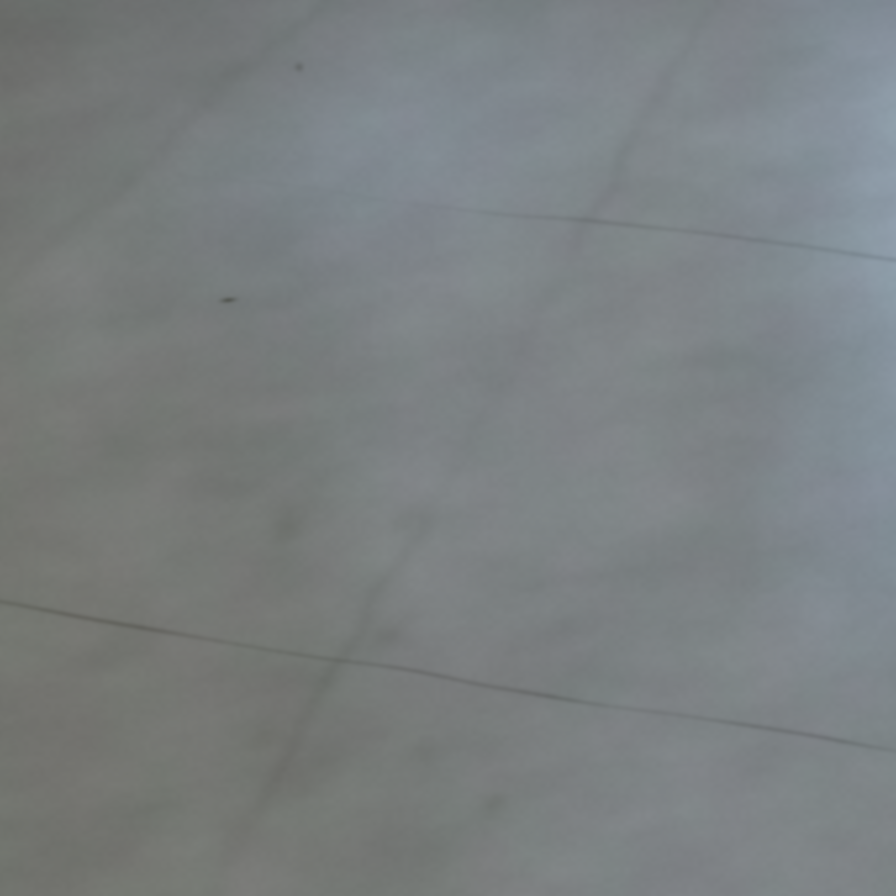
A Shadertoy shader for this texture:

```glsl
#define WARM_GREY vec3(0.455, 0.461, 0.440)
#define MID_GREY vec3(0.493, 0.514, 0.523)
#define COOL_BLUE vec3(0.503, 0.546, 0.588)
#define GLARE vec3(0.070, 0.095, 0.110)
#define JOINT_WIDTH 0.0032
#define JOINT_DEPTH 0.062
#define SEAM_WIDTH 0.011
#define SEAM_DEPTH 0.020
#define MOTTLE 0.105
#define BRUSH 0.060
#define GRAIN 0.018
#define STAIN_COUNT 9

float hash(vec2 p) {
    return fract(sin(dot(p, vec2(127.1, 311.7))) * 43758.5453);
}

float noise(vec2 p) {
    vec2 cell = floor(p), f = fract(p);
    f = f * f * (3.0 - 2.0 * f);
    return mix(mix(hash(cell), hash(cell + vec2(1, 0)), f.x),
               mix(hash(cell + vec2(0, 1)), hash(cell + vec2(1, 1)), f.x), f.y);
}

float fbm(vec2 p) {
    float sum = 0.0, amp = 0.5;
    for (int i = 0; i < 5; i++) {
        sum += amp * noise(p);
        p = mat2(1.6, 1.2, -1.2, 1.6) * p + 7.3;
        amp *= 0.5;
    }
    return sum;
}

vec2 rotate(vec2 p, float angle) {
    float c = cos(angle), s = sin(angle);
    return vec2(c * p.x + s * p.y, c * p.y - s * p.x);
}

float segmentDistance(vec2 p, vec2 a, vec2 b) {
    vec2 ab = b - a;
    return length(p - a - ab * clamp(dot(p - a, ab) / dot(ab, ab), 0.0, 1.0));
}

float softLine(vec2 p, vec2 a, vec2 b, float width) {
    float d = segmentDistance(p, a, b) / width;
    return exp(-d * d);
}

float softSpot(vec2 p, vec2 centre, vec2 radius, float angle) {
    vec2 q = rotate(p - centre, angle) / radius;
    return exp(-dot(q, q));
}

// Broad light: warm at lower left, cool at upper right
vec3 floorColour(vec2 p, float cloud) {
    float light = 0.9 * p.x + 0.35 * p.y + 0.35 * cloud;
    vec3 col = mix(WARM_GREY, MID_GREY, smoothstep(0.05, 0.76, light));
    float patchLight = softSpot(p, vec2(0.45, 0.83), vec2(0.28, 0.13), 0.35);
    float side = smoothstep(0.74, 1.02, p.x + 0.2 * cloud) * smoothstep(0.05, 0.5, p.y);
    col = mix(col, COOL_BLUE, clamp(0.6 * patchLight + 0.85 * side, 0.0, 1.0));
    float glare = softSpot(p, vec2(1.03, 0.68), vec2(0.09, 0.26), 0.0);
    return col + GLARE * glare * (0.8 + 1.2 * cloud);
}

// Thin joints across the floor and wide faint seams along it
float lineShade(vec2 p) {
    vec2 q = p + 0.006 * (vec2(noise(p * 9.0), noise(p * 9.0 + 31.0)) - 0.5);
    float wear = 0.35 + 0.9 * noise(p * 13.0);
    float lower = max(softLine(q, vec2(-0.1, 0.346), vec2(0.39, 0.261), JOINT_WIDTH),
                      softLine(q, vec2(0.39, 0.261), vec2(1.1, 0.147), JOINT_WIDTH));
    float upper = softLine(q, vec2(0.2, 0.805), vec2(1.1, 0.701), JOINT_WIDTH);
    float joints = lower + upper * mix(0.10, 0.75, smoothstep(0.4, 0.75, p.x));
    vec2 s = q + 0.014 * (vec2(noise(p * 24.0), noise(p * 24.0 + 17.0)) - 0.5);
    float seams = max(softLine(s, vec2(0.22, -0.02), vec2(0.52, 0.50), SEAM_WIDTH),
                      softLine(s, vec2(0.52, 0.50), vec2(0.81, 1.02), SEAM_WIDTH));
    seams = max(seams, softLine(s, vec2(-0.05, 0.63), vec2(0.37, 1.01), SEAM_WIDTH));
    float fade = smoothstep(0.2, 0.7, noise(p * 6.0 + 5.0));
    return wear * JOINT_DEPTH * joints + SEAM_DEPTH * seams * (0.35 + 0.75 * fade);
}

// Scattered stains, dense below the centre, and two small specks
float stainShade(vec2 p) {
    float shade = 0.0;
    for (int i = 0; i < STAIN_COUNT; i++) {
        float id = float(i);
        vec2 r = vec2(hash(vec2(id, 2.0)), hash(vec2(id, 5.0)));
        vec2 centre = vec2(0.28, 0.08) + r * vec2(0.28, 0.38);
        float size = mix(0.012, 0.032, hash(vec2(id, 9.0)));
        shade += 0.022 * softSpot(p, centre, size * vec2(1.6, 0.9), 0.6);
    }
    shade *= 0.4 + 1.2 * noise(p * 45.0);
    shade += 0.13 * softSpot(p, vec2(0.255, 0.665), vec2(0.008, 0.003), 0.1);
    return shade + 0.07 * softSpot(p, vec2(0.334, 0.925), vec2(0.005), 0.0);
}

void mainImage(out vec4 fragColor, in vec2 fragCoord) {
    vec2 p = fragCoord / iResolution.xy;
    float cloud = fbm(p * 4.0 + 3.0) - 0.48;
    vec3 col = floorColour(p, cloud);

    // Dimmer slab and corner at upper left
    float corner = smoothstep(-0.05, 0.10, p.y - 0.675 - 0.9 * p.x);
    col *= 1.0 - 0.055 * corner;
    col *= 1.0 - 0.06 * smoothstep(0.85, 1.05, p.y);

    // Mottling, slanted brush marks and fine grain
    float mottle = fbm(rotate(p, 0.45) * vec2(7.0, 13.0)) - 0.48;
    float brush = fbm(rotate(p, 0.12) * vec2(16.0, 40.0) + 11.0) - 0.48;
    float grain = noise(p * 170.0) - 0.5;
    col *= 1.0 + MOTTLE * (mottle + 0.7 * cloud) + BRUSH * brush + GRAIN * grain;
    float tint = noise(p * 22.0 + 50.0) - 0.5;
    col += 0.010 * tint * vec3(1.0, -0.6, 0.5);

    col -= lineShade(p) * vec3(0.95, 1.0, 1.05);
    col -= stainShade(p) * vec3(0.9, 0.95, 1.1);
    fragColor = vec4(clamp(col, 0.0, 1.0), 1.0);
}
```
